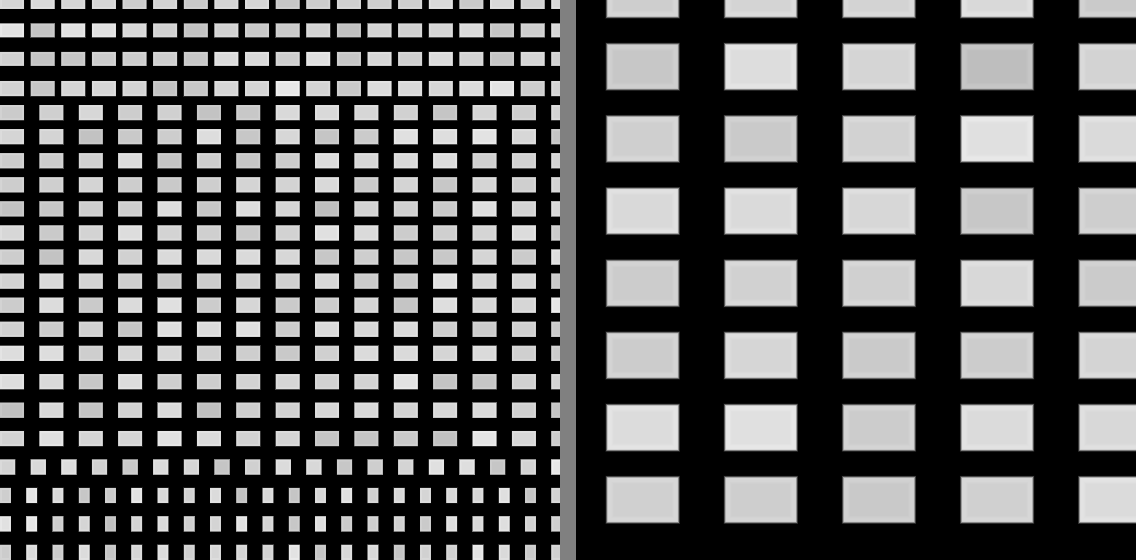
Left: the whole. Right: its middle third, enlarged.
This pattern is drawn by a WebGL 1 fragment shader. Its source:

```glsl
precision highp float;
// Banded grid of pale grey blocks on black, with spacing that changes by band.

uniform vec2 u_resolution;

#define GRID_UNITS 256.0
#define BASE_GREY 0.825
#define GREY_SPREAD 0.085
#define RIM_LIGHT 0.03
#define RIM_WIDTH 0.9
#define EDGE_SOFTNESS 0.5
#define TALL_PITCH 13.0
#define SHORT_PITCH 11.0
#define BLOCK_HEIGHT 7.0

float hash(vec2 p) {
    vec3 q = fract(vec3(p.xyx) * 0.1031);
    q += dot(q, q.yzx + 33.33);
    return fract((q.x + q.y) * q.z);
}

// Row layout at depth y from the top: origin, pitch, block height.
vec3 rowLayout(float y) {
    if (y < 35.0) return vec3(-2.3, TALL_PITCH, 6.4);
    if (y < 156.0) return vec3(37.0, SHORT_PITCH, BLOCK_HEIGHT);
    return vec3(158.0, TALL_PITCH, BLOCK_HEIGHT);
}

// Column layout at depth y from the top: pitch, block width.
vec2 columnLayout(float y) {
    if (y < 46.0) return vec2(14.0, 11.0);
    if (y < 207.0) return vec2(18.0, 11.0);
    if (y < 220.0) return vec2(14.0, 7.0);
    return vec2(12.0, 5.0);
}

// Signed distance to an axis-aligned block.
float blockDistance(vec2 p, vec2 halfSize) {
    vec2 q = abs(p) - halfSize;
    return max(q.x, q.y);
}

void main() {
    vec2 uv = gl_FragCoord.xy / u_resolution;
    vec2 p = vec2(uv.x, 1.0 - uv.y) * GRID_UNITS;

    // Nearest block centre
    vec3 row = rowLayout(p.y);
    vec2 column = columnLayout(p.y);
    vec2 pitch = vec2(column.x, row.y);
    vec2 halfSize = 0.5 * vec2(column.y, row.z);
    vec2 firstCentre = vec2(0.0, row.x) + halfSize;
    vec2 cell = floor((p - firstCentre) / pitch + 0.5);
    vec2 centre = firstCentre + cell * pitch;
    float d = blockDistance(p - centre, halfSize);

    // Grey level varies per block, clustered around the base
    vec2 seed = vec2(cell.x, floor(centre.y)) + 7.0;
    float variation = hash(seed) + hash(seed + 61.0) - 1.0;
    float grey = BASE_GREY + GREY_SPREAD * variation;

    // Faint light rim and smoothed outline
    grey += RIM_LIGHT * smoothstep(-RIM_WIDTH - 0.3, -RIM_WIDTH + 0.3, d);
    float softness = max(EDGE_SOFTNESS, GRID_UNITS / u_resolution.y);
    float mask = 1.0 - smoothstep(-0.5 * softness, 0.5 * softness, d);

    gl_FragColor = vec4(vec3(grey * mask), 1.0);
}
```
